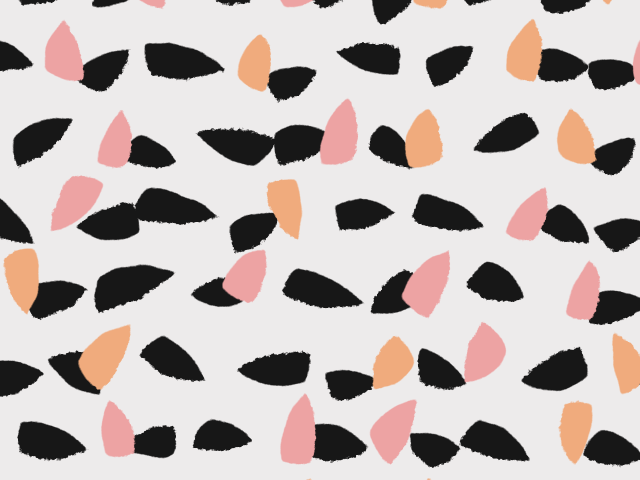
Write a WebGL 2 fragment shader that draws this pattern.

```glsl
#version 300 es
precision highp float;
// Scattered brush-cut petals: black pieces on pale paper, half of them
// touched by a pink or orange petal. Each petal is the overlap of three
// discs, placed on a jittered brick grid, its edge frayed by gradient noise.

#define CELL vec2(0.190, 0.158)     // grid pitch, in canvas heights
#define JITTER 0.030                // spread of the anchors
#define PARTNER_GAP vec2(0.076, 0.034)
#define PINK_SHARE 0.58
#define FRAY 0.0055                 // bristle depth at the edge
#define WOBBLE 0.0060               // slow waviness of the outline
#define CORNER 0.005                // rounding of the corners
#define PAPER vec3(0.93, 0.92, 0.92)
#define INK vec3(0.09, 0.09, 0.09)
#define PINK vec3(0.93, 0.64, 0.64)
#define ORANGE vec3(0.94, 0.67, 0.49)

uniform vec2 u_resolution;
out vec4 fragColor;

vec2 hash2(vec2 p) {
    vec3 q = fract(p.xyx * vec3(0.1031, 0.1030, 0.0973));
    q += dot(q, q.yzx + 33.33);
    return fract((q.xx + q.yz) * q.zy);
}

float gradientNoise(vec2 p) {
    vec2 i = floor(p), f = p - i;
    vec2 u = f * f * f * (f * (f * 6.0 - 15.0) + 10.0);
    vec2 e = vec2(0.0, 1.0);
    float a = dot(hash2(i) * 2.0 - 1.0, f);
    float b = dot(hash2(i + e.yx) * 2.0 - 1.0, f - e.yx);
    float c = dot(hash2(i + e.xy) * 2.0 - 1.0, f - e.xy);
    float d = dot(hash2(i + e.yy) * 2.0 - 1.0, f - e.yy);
    return mix(mix(a, b, u.x), mix(c, d, u.x), u.y);
}

float smoothMax(float a, float b) {
    float h = max(CORNER - abs(a - b), 0.0) / CORNER;
    return max(a, b) + 0.25 * h * h * CORNER;
}

// Disc whose rim runs through the tip and bulges to 'bulge' near the blunt end
float sideArc(vec2 p, float len, float bulge) {
    float run = 0.7 * len;
    float radius = (run * run + bulge * bulge) / (2.0 * bulge);
    return length(p - vec2(-0.2 * len, bulge - radius)) - radius;
}

// Petal pointing along 'angle': two side arcs and a tilted blunt end
float petal(vec2 p, float angle, float len, float width, vec2 rnd, float fray) {
    float c = cos(angle), s = sin(angle);
    p = vec2(c * p.x + s * p.y, c * p.y - s * p.x);
    float upper = width * mix(0.32, 0.68, rnd.x);
    float d = smoothMax(sideArc(p, len, upper),
                        sideArc(vec2(p.x, -p.y), len, width - upper));
    vec2 hub = len * vec2(0.2, 0.5 * (rnd.y - 0.5));
    d = smoothMax(d, length(p - hub) - 0.71 * len);
    float raggedSide = smoothstep(0.3 * width, -0.3 * width, p.y);
    return d + fray * mix(0.25, 1.0, raggedSide);
}

void main() {
    vec2 p = gl_FragCoord.xy / u_resolution.y;
    float pixel = 1.0 / u_resolution.y;

    // Outline disturbance shared by all petals
    float fray = FRAY * (gradientNoise(p * 115.0)
                       + 0.6 * gradientNoise(p * 240.0 + 7.0));
    vec2 warped = p + WOBBLE * vec2(gradientNoise(p * 22.0 + 3.0),
                                    gradientNoise(p * 22.0 + 51.0));

    float inkDist = 1.0, tintDist = 1.0;
    vec3 tint = PINK;
    for (int j = -1; j <= 1; j++) {
        float row = floor(p.y / CELL.y) + float(j);
        float shift = 0.5 * mod(row, 2.0);
        for (int i = -1; i <= 1; i++) {
            float col = floor(p.x / CELL.x - shift) + float(i);
            vec2 id = vec2(col, row) + 40.0;
            vec2 place = hash2(id), turn = hash2(id + 113.0);
            vec2 size = hash2(id + 271.0), form = hash2(id + 389.0);
            vec2 anchor = (vec2(col + shift, row) + 0.5) * CELL
                        + JITTER * (place - 0.5);
            vec2 q = warped - anchor;

            // One cell of each neighbouring pair carries a coloured partner
            float pick = hash2(vec2(floor(id.x * 0.5), id.y) + 503.0).x;
            bool paired = (mod(id.x, 2.0) < 0.5) == (pick < 0.5);
            vec2 offset = vec2(0.0);
            if (paired) {
                vec2 kind = hash2(id + 617.0), lean = hash2(id + 733.0);
                offset = PARTNER_GAP * vec2(kind.x < 0.5 ? -1.0 : 1.0, 1.0);
                float angle = 1.4 + 1.0 * (lean.x - 0.5) + (lean.y < 0.18 ? 3.14 : 0.0);
                float d = petal(q - 0.5 * offset, angle, mix(0.115, 0.15, size.y),
                                mix(0.062, 0.078, form.y), form.yx, 0.7 * fray);
                if (d < tintDist) {
                    tintDist = d;
                    tint = kind.y < PINK_SHARE ? PINK : ORANGE;
                }
            }

            // Black piece: shorter beside a partner, longer on its own
            float len = paired ? mix(0.105, 0.130, size.x) : mix(0.115, 0.178, size.x);
            float heading = 1.25 * (turn.x - 0.5) + (turn.y < 0.2 ? 3.14 : 0.0);
            inkDist = min(inkDist, petal(q + 0.5 * offset, heading, len,
                                         mix(0.062, 0.077, size.y), form, fray));
        }
    }

    // Paper, then ink, then the coloured petals on top
    vec3 color = mix(INK, PAPER, smoothstep(-pixel, pixel, inkDist));
    color = mix(tint, color, smoothstep(-pixel, pixel, tintDist));
    fragColor = vec4(color, 1.0);
}
```
